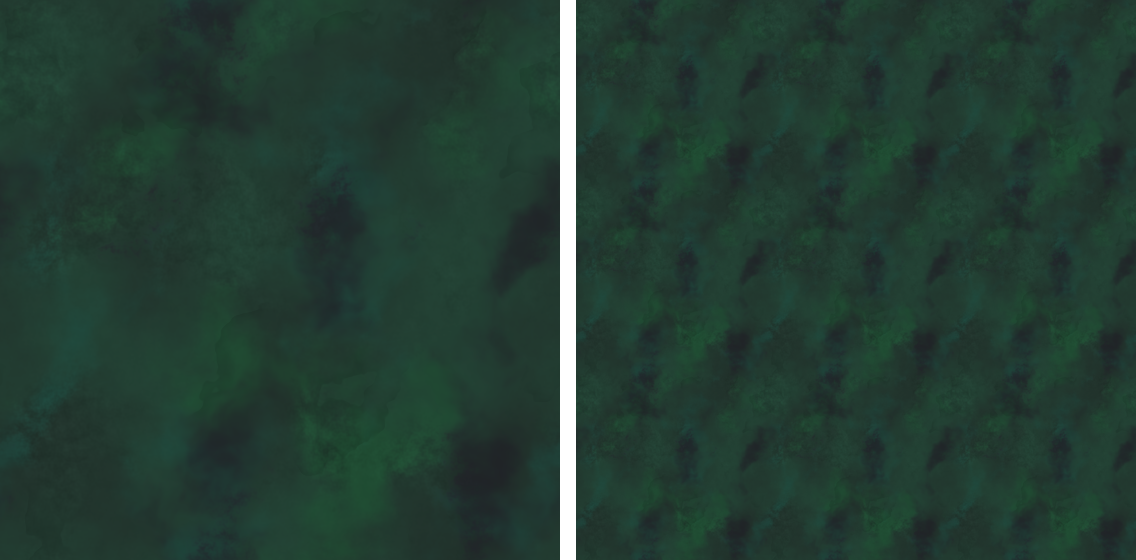
Left, the tile; right, the same tile 3 across and 3 down.
Give the GLSL for this texture, as a three.js fragment shader.

```glsl
// Dark teal and moss green painted wash with soft clouds and sponged shadows, tiling.
varying vec2 vUv;

const vec3 SHADE = vec3(0.131, 0.200, 0.172);
const vec3 MOSS  = vec3(0.136, 0.257, 0.204);
const vec3 TEAL  = vec3(0.110, 0.312, 0.270);
const vec3 GREEN = vec3(0.118, 0.330, 0.200);
const vec3 INK   = vec3(0.122, 0.118, 0.146);

const float WARP = 0.03;           // bend of the cloud outlines
const float SPONGE = 0.36;         // roughness of the shadow edges
const float TINT_SPONGE = 0.16;    // roughness of the coloured clouds
const float GRAIN = 0.035;         // brightness of the fine mottling
const float LIP = 0.09;            // depth of the crisp brush edges
const vec2 BROAD_CELLS = vec2(3.0, 3.0);
const vec2 CLOUD_CELLS = vec2(4.0, 3.0);
const vec2 INK_CELLS = vec2(4.0, 4.0);
const vec2 DETAIL_CELLS = vec2(8.0, 8.0);
const vec2 SPONGE_CELLS = vec2(24.0, 24.0);

float hash(vec2 cell) {
  vec3 q = fract(cell.xyx * vec3(0.1031, 0.1030, 0.0973));
  q += dot(q, q.yzx + 33.33);
  return fract((q.x + q.y) * q.z);
}

// Slope contribution of one lattice corner; the half step keeps the wrap exact.
float corner(vec2 cell, vec2 offset, vec2 period, float seed) {
  vec2 wrapped = floor(mod(cell + 0.5, period));
  float angle = 6.28318 * hash(wrapped + seed * 17.0);
  return dot(vec2(cos(angle), sin(angle)), offset);
}

float wrapNoise(vec2 p, vec2 period, float seed) {
  vec2 i = floor(p);
  vec2 f = p - i;
  vec2 w = f * f * f * (f * (f * 6.0 - 15.0) + 10.0);
  vec2 e = vec2(1.0, 0.0);
  float low = mix(corner(i, f, period, seed),
                  corner(i + e.xy, f - e.xy, period, seed), w.x);
  float high = mix(corner(i + e.yx, f - e.yx, period, seed),
                   corner(i + e.xx, f - e.xx, period, seed), w.x);
  return mix(low, high, w.y);
}

// Four octaves; uv spans one tile, cells is the whole number of cells across it.
float fbm(vec2 uv, vec2 cells, float gain, float seed) {
  float sum = 0.0;
  float amp = 1.0;
  for (int k = 0; k < 4; k++) {
    sum += amp * wrapNoise(uv * cells, cells, seed + float(k));
    cells *= 2.0;
    amp *= gain;
  }
  return sum;
}

// Rising diagonal blob (a unit shear still tiles) with undirected smaller detail.
float cloud(vec2 uv, vec2 cells, float seed) {
  vec2 slant = vec2(uv.x, uv.y - uv.x);
  return wrapNoise(slant * cells, cells, seed)
       + 0.42 * fbm(uv, DETAIL_CELLS, 0.5, seed + 1.0);
}

void main() {
  vec2 bend = vec2(fbm(vUv, vec2(5.0), 0.5, 3.0), fbm(vUv, vec2(5.0), 0.5, 9.0));
  vec2 uv = vUv + WARP * bend;

  // Fine sponge marks, strong only in some patches
  float sponge = fbm(vUv + 0.008 * bend, SPONGE_CELLS, 0.8, 14.0);
  float patchy = smoothstep(-0.1, 0.4, fbm(uv, vec2(4.0), 0.5, 21.0));
  float rough = sponge * mix(0.15, 1.0, patchy);

  // Broad ground wash
  float broad = 0.65 * fbm(uv, BROAD_CELLS, 0.4, 27.0)
              + 0.6 * cloud(uv, CLOUD_CELLS, 33.0);
  vec3 color = mix(SHADE, MOSS, smoothstep(-0.42, 0.38, broad));

  // Coloured clouds
  float green = cloud(uv, CLOUD_CELLS, 47.0) + TINT_SPONGE * rough;
  float teal = cloud(uv, CLOUD_CELLS, 40.0) + TINT_SPONGE * rough;
  color = mix(color, GREEN, 0.65 * smoothstep(0.05, 0.65, green));
  color = mix(color, TEAL, 0.6 * smoothstep(0.05, 0.62, teal));

  // Sparse brush strokes: crisp on one side, fading on the other
  float stroke = cloud(uv, CLOUD_CELLS, 61.0) - 0.1;
  float lip = smoothstep(0.0, 0.025, stroke) * (1.0 - smoothstep(0.0, 0.22, stroke));
  color *= 1.0 - LIP * lip * smoothstep(0.0, 0.3, green - teal);

  // Sponged shadows
  float ink = cloud(uv, INK_CELLS, 54.0) + SPONGE * rough;
  color = mix(color, INK, 0.75 * smoothstep(0.1, 0.68, ink));

  // Fine mottling
  color *= 1.0 + GRAIN * sponge * (0.7 + 2.3 * patchy);
  gl_FragColor = vec4(color, 1.0);
}
```
